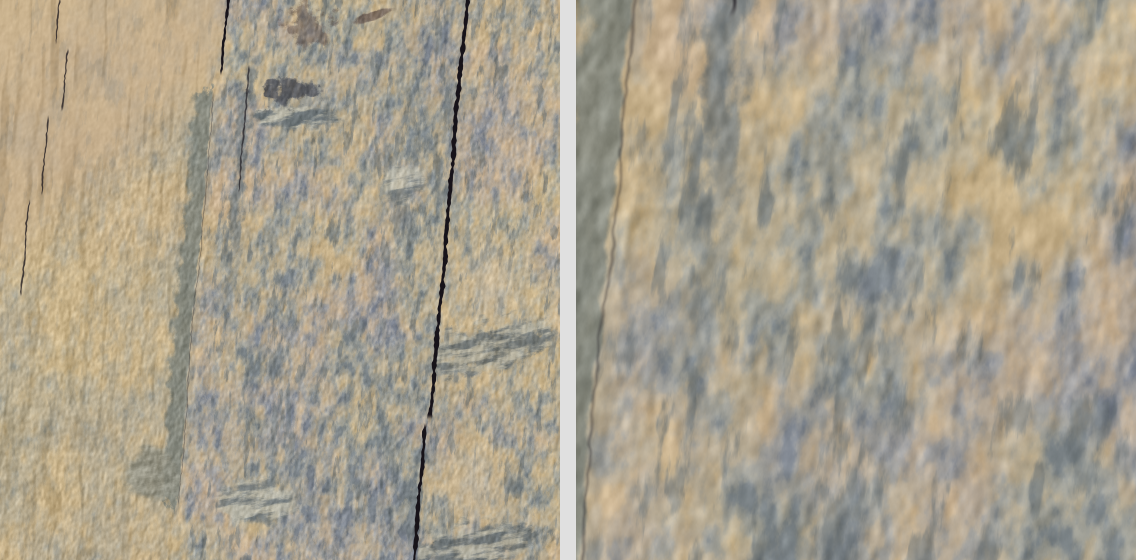
Left, the full canvas; right, a detail of the centre.
Give the GLSL for this texture, as a WebGL 1 fragment shader.

```glsl
precision highp float;
uniform vec2 u_resolution;

float hash(vec2 p) {
  vec3 h = fract(vec3(p.xyx) * 0.1031);
  h += dot(h, h.yzx + 33.33);
  return fract((h.x + h.y) * h.z);
}

float noise(vec2 p) {
  vec2 i = floor(p), f = fract(p);
  f = f * f * (3.0 - 2.0 * f);
  return mix(mix(hash(i), hash(i + vec2(1, 0)), f.x),
             mix(hash(i + vec2(0, 1)), hash(i + vec2(1, 1)), f.x), f.y);
}

float fbm(vec2 p) {
  float sum = 0.0, amp = 0.52;
  for (int i = 0; i < 5; i++) {
    sum += amp * noise(p);
    p = p * 2.03 + 17.3;
    amp *= 0.5;
  }
  return sum;
}

// Fine raised fibres, stretched along the boards
float relief(vec2 q) {
  return 0.5 * noise(q * vec2(150, 55)) + 0.5 * noise(q * vec2(220, 140) + 9.0);
}

float span(float y, float low, float high) {
  return smoothstep(low - 0.006, low + 0.006, y) * (1.0 - smoothstep(high - 0.006, high + 0.006, y));
}

// Ragged line along the grain
float crack(vec2 q, float x, float low, float high, float width) {
  float bend = 0.003 * noise(q.yy * 22.0 + x * 90.0) + 0.002 * noise(q.yy * 110.0 + x * 70.0);
  width *= 0.4 + 1.1 * noise(q.yy * 85.0 + x * 50.0);
  float d = abs(q.x - x - bend + 0.0025);
  return (1.0 - smoothstep(width * 0.5 - 0.0008, width * 0.5 + 0.0016, d)) * span(q.y, low, high);
}

// Ragged ellipse
float blob(vec2 p, vec2 center, vec2 radius, float ragged) {
  float d = length((p - center) / radius) + ragged * (fbm(p * vec2(50, 55)) - 0.5);
  return 1.0 - smoothstep(0.65, 1.1, d);
}

void main() {
  vec2 p = gl_FragCoord.xy / u_resolution;
  vec2 q = vec2(p.x - 0.085 * p.y, p.y);
  q.x += 0.004 * (noise(p * vec2(4, 5)) - 0.5);

  vec3 gold = vec3(0.79, 0.705, 0.55);
  vec3 tan_ = vec3(0.72, 0.675, 0.575);
  vec3 grey = vec3(0.62, 0.62, 0.58);
  vec3 slate = vec3(0.49, 0.52, 0.53);
  vec3 soot = vec3(0.09, 0.075, 0.10);

  // Worn paint over wood, heavier on the middle board's lower right
  float middle = smoothstep(0.29, 0.34, q.x);
  float right = smoothstep(0.742, 0.747, q.x);
  float smoothTop = smoothstep(-0.08, 0.1, p.y - 0.53 - 0.8 * p.x) * (1.0 - middle);
  float wear = 0.24 + 0.15 * middle - 0.04 * right - 0.1 * smoothTop;
  vec2 heavy = (p - vec2(0.68, 0.15)) * vec2(4, 3);
  wear += 0.23 * exp(-dot(heavy, heavy)) * (1.0 - right);
  heavy = (p - vec2(0.66, 0.84)) * vec2(5, 5);
  wear += 0.15 * exp(-dot(heavy, heavy)) * (1.0 - right);
  wear += 0.75 * (fbm(q * vec2(11, 8)) - 0.5);
  wear += (0.6 + 0.7 * middle) * (fbm(q * vec2(70, 38) + 31.0) - 0.5);
  vec3 color = mix(gold, tan_, smoothstep(0.06, 0.42, wear));
  color = mix(color, grey, smoothstep(0.4, 0.66, wear));
  color = mix(color, slate, smoothstep(0.64, 0.92, wear));
  color = mix(color, vec3(0.785, 0.69, 0.565), 0.6 * smoothTop);
  color += vec3(0.04, 0.04, 0.01) * (fbm(p * 5.0 + 50.0) - 0.5);
  color += vec3(-0.01, -0.015, 0.02) * smoothstep(0.45, 0.75, fbm(p * 9.0 + 80.0)) * middle;

  // Dark slivers of paint and long grain lines
  float sliver = smoothstep(0.58, 0.74, fbm(q * vec2(85, 24) + 5.0));
  color = mix(color, slate - 0.06, sliver * (0.15 + 0.4 * middle));
  float grain = noise(vec2(q.x * 125.0 + 2.0 * noise(q * vec2(9, 12)), q.y * 9.0));
  color -= 0.075 * smoothstep(0.55, 0.95, grain) * (1.0 - 0.6 * middle);

  // Dusty strip and dark streak between the boards
  float ragged = 0.035 * (fbm(q * vec2(65, 45)) - 0.5);
  float strip = smoothstep(0.27, 0.284, q.x + ragged) * (1.0 - smoothstep(0.306, 0.31, q.x + 0.3 * ragged));
  color = mix(color, vec3(0.49, 0.51, 0.48), 0.85 * strip * span(q.y + 2.0 * ragged, 0.1, 0.84));
  float streak = 1.0 - smoothstep(0.003, 0.014, abs(q.x - 0.369 + ragged));
  color = mix(color, slate - 0.04, 0.75 * streak * smoothstep(0.38, 0.62, q.y) * span(q.y, 0.3, 0.88));

  // Scraped knots, with crosswise fibres
  float fibre = fbm(vec2(p.x * 24.0, p.y * 85.0 - p.x * 14.0));
  vec3 scraped = mix(slate - 0.08, vec3(0.72, 0.71, 0.65), smoothstep(0.34, 0.66, fibre));
  float scrape = blob(p, vec2(0.54, 0.79), vec2(0.085, 0.022), 1.0);
  scrape = max(scrape, 0.8 * blob(p, vec2(0.715, 0.672), vec2(0.042, 0.036), 0.9));
  scrape = max(scrape, 0.85 * blob(p, vec2(0.455, 0.105), vec2(0.075, 0.04), 0.9));
  color = mix(color, scraped + 0.02, scrape);
  float dust = blob(p, vec2(0.272, 0.153), vec2(0.055, 0.052), 0.6);
  color = mix(color, vec3(0.57, 0.57, 0.52) + 0.35 * (fibre - 0.5), 0.85 * dust);
  float scorch = blob(p, vec2(0.515, 0.835), vec2(0.055, 0.024), 2.2);
  color = mix(color, vec3(0.30, 0.31, 0.34), 0.8 * scorch);
  float rust = max(0.75 * blob(p, vec2(0.55, 0.955), vec2(0.04, 0.035), 2.2),
                   blob(p, vec2(0.665, 0.972 + 0.3 * (p.x - 0.665)), vec2(0.037, 0.009), 1.0));
  color = mix(color, vec3(0.40, 0.34, 0.31), 0.75 * rust);

  // Pale glow above a torn knot, repeated down the right board
  for (int i = 0; i < 2; i++) {
    vec2 c = p - vec2(0.88 - 0.035 * float(i), 0.38 - 0.36 * float(i));
    vec2 halo = (c - vec2(0.0, 0.11)) * vec2(25, 15);
    color = mix(color, vec3(0.80, 0.74, 0.64), 0.65 * exp(-dot(halo, halo)) * right);
    float torn = blob(vec2(c.x, c.y - 0.25 * c.x), vec2(0), vec2(0.13, 0.052), 1.3);
    color = mix(color, scraped - 0.02, 0.85 * torn * right);
  }

  // Light raking over the fibres
  vec2 rake = vec2(-0.0016, 0.0016);
  float lit = relief(q + rake) - relief(q - rake);
  color += lit * mix(0.15, 0.06, smoothTop);
  color += mix(0.16, 0.07, smoothTop) * (fbm(q * vec2(130, 80)) - 0.5);

  // Open joints, staggered on the left board
  float joint = max(crack(q, 0.748, 0.255, 1.1, 0.0062), crack(q, 0.739, -0.1, 0.24, 0.0055));
  joint = max(joint, crack(q, 0.321, 0.87, 1.1, 0.0035));
  joint = max(joint, 0.65 * crack(q, 0.37, 0.66, 0.88, 0.002));
  joint = max(joint, 0.3 * crack(q, 0.31, 0.1, 0.83, 0.001));
  for (int i = 0; i < 4; i++) {
    float k = float(i);
    float top = 1.0 - 0.09 * k - 0.015 * k * (k - 1.0);
    joint = max(joint, 0.75 * crack(q, 0.02 + 0.022 * sin(k * 1.6), top - 0.075 - 0.03 * k, top, 0.0018));
  }
  gl_FragColor = vec4(mix(color, soot, joint), 1.0);
}
```
